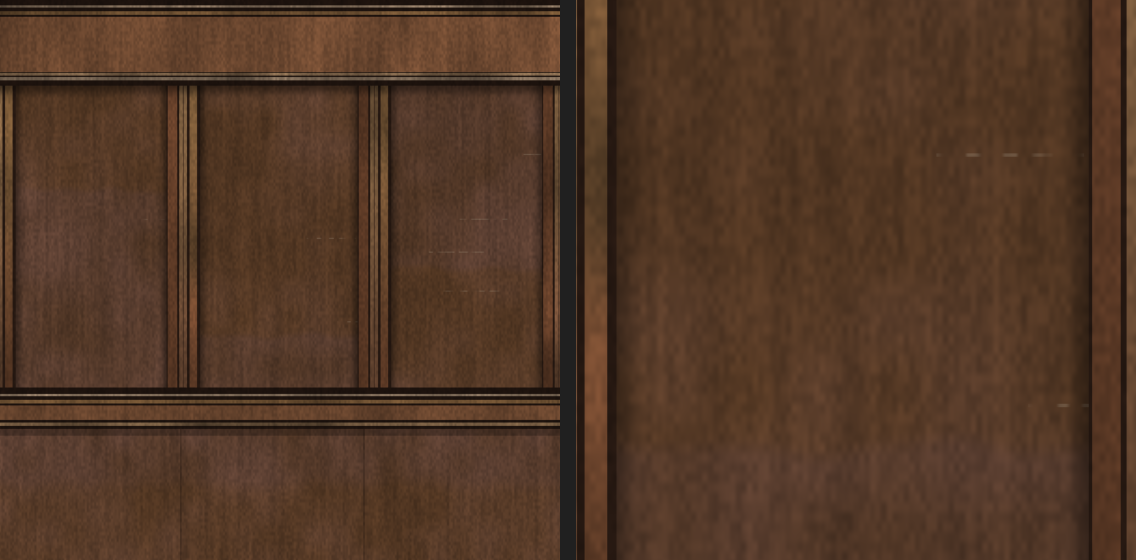
Left, the full canvas; right, a detail of the centre.
Write a Shadertoy shader that draws this texture.

```glsl
// Aged walnut wainscot: three tall panels between moulded stiles and rails, plain boards below.
const float PANELS = 3.0;
const float RAIL_TOP = 0.004;       // heights are measured down from the top edge
const float RAIL_END = 0.129;
const float PANEL_TOP = 0.153;
const float LOWER_TOP = 0.698;
const float LOWER_RAIL_END = 0.750;
const float BOARD_TOP = 0.766;
const float STILE_SHIFT = 0.002;
const float STILE_WOBBLE = 0.0045;
const float GRAIN = 0.23;
const float SPECKLE = 0.20;
const int SCRATCHES = 8;
const vec3 SHEET_EDGE = vec3(0.34, 0.60, 0.48);  // height where each panel changes tone
const vec3 SHEET_SIDE = vec3(1.0, 1.0, -1.0);
const vec3 BROWN = vec3(0.335, 0.223, 0.140);
const vec3 PLUM = vec3(0.345, 0.238, 0.188);
const vec3 RAIL = vec3(0.430, 0.285, 0.190);
const vec3 RUSSET = vec3(0.365, 0.228, 0.148);
const vec3 GOLD = vec3(0.430, 0.315, 0.195);
const vec3 WORN = vec3(0.500, 0.425, 0.350);
const vec3 DARK = vec3(0.110, 0.070, 0.050);

float hash(vec2 p) {
    return fract(sin(dot(p, vec2(12.9898, 78.233))) * 43758.5453);
}

float noise(vec2 p) {
    vec2 i = floor(p), f = fract(p);
    f = f * f * (3.0 - 2.0 * f);
    return mix(mix(hash(i), hash(i + vec2(1, 0)), f.x),
               mix(hash(i + vec2(0, 1)), hash(i + vec2(1, 1)), f.x), f.y);
}

// Smooth-edged band covering a..b
float band(float v, float a, float b) {
    float h = 0.75 / iResolution.y;
    return smoothstep(a - h, a + h, v) * (1.0 - smoothstep(b - h, b + h, v));
}

// Stepped moulding along the top of a rail; d is the depth below its upper edge
vec3 cornice(vec3 c, float d, float wear) {
    c = mix(c, DARK, band(d, -0.006, 0.026));
    c = mix(c, WORN * wear, band(d, 0.0055, 0.0095));
    return mix(c, GOLD * wear, band(d, 0.0160, 0.0225));
}

// Upright moulding; s is the signed distance from its centre line
vec3 stile(vec3 c, float s, float t, float wear) {
    vec3 face = mix(GOLD, RUSSET, smoothstep(0.25, 0.70, t + 0.3 * (wear - 1.0)));
    c *= 1.0 - 0.4 * smoothstep(0.022, 0.0, abs(s) - 0.026);
    c = mix(c, DARK * 1.3, band(s, -0.030, 0.030));
    c = mix(c, RUSSET * wear, band(s, -0.028, -0.011));
    c = mix(c, mix(face, WORN, 0.2) * wear, band(s, -0.0075, 0.0065));
    c = mix(c, DARK * 1.8, 0.6 * band(s, -0.001, 0.001));
    return mix(c, face * wear, band(s, 0.0110, 0.0245));
}

void mainImage(out vec4 fragColor, in vec2 fragCoord) {
    vec2 uv = fragCoord / iResolution.xy;
    float x = uv.x, t = 1.0 - uv.y;
    float wear = 0.72 + 0.55 * noise(vec2(x * 14.0, t * 9.0));

    // Veneer sheets with blotchy changes of tone
    int panel = int(min(x * PANELS, PANELS - 1.0));
    float blotch = 0.6 * noise(uv * 7.0 + 3.0) + 0.4 * noise(uv * 23.0);
    float ripple = 0.012 * (noise(vec2(x * 25.0, 5.0)) - 0.5);
    float sheet = smoothstep(-0.008, 0.008, (t + ripple - SHEET_EDGE[panel]) * SHEET_SIDE[panel]);
    if (t > BOARD_TOP) sheet = smoothstep(0.02, -0.02, t + ripple - 0.866);
    vec3 c = mix(BROWN, PLUM, clamp(0.55 * sheet + 1.3 * blotch - 0.4, 0.0, 1.0));
    c *= 0.88 + 0.26 * blotch;

    // Horizontal scratches, broken along their length
    for (int i = 0; i < SCRATCHES; i++) {
        float k = float(i);
        vec2 p = vec2(hash(vec2(k, 1.7)), mix(0.24, 0.60, hash(vec2(k, 4.3))));
        float len = mix(0.02, 0.06, hash(vec2(k, 8.1)));
        float broken = smoothstep(0.35, 0.75, noise(vec2(x * 130.0, k * 9.0)));
        c = mix(c, WORN, 0.5 * broken * band(x, p.x - len, p.x + len)
                             * band(t, p.y - 0.001, p.y + 0.001));
    }

    // Stiles and the shadow under the upper rail
    if (t < LOWER_TOP) {
        float k = floor((x + STILE_SHIFT) * PANELS + 0.5);
        float centre = k / PANELS - STILE_SHIFT - STILE_WOBBLE * sin(6.2832 * k / PANELS);
        c = stile(c, x - centre, t, wear);
        c *= 1.0 - 0.4 * smoothstep(0.025, 0.0, t - PANEL_TOP);
    }

    // Seams between the lower boards
    float seam = band(x, 0.3220, 0.3240) + band(x, 0.6490, 0.6510);
    c = mix(c, DARK, 0.45 * seam * step(BOARD_TOP, t));
    c *= 1.0 - 0.25 * band(t, BOARD_TOP, BOARD_TOP + 0.012);

    // Rails with uneven varnish
    vec3 varnish = RAIL * (0.86 + 0.28 * noise(vec2(x * 18.0, t * 6.0)));
    c = mix(c, varnish, band(t, -0.01, RAIL_END));
    c = mix(c, varnish * 0.92, band(t, LOWER_TOP, LOWER_RAIL_END));

    // Mouldings above and below the rails
    c = cornice(c, t - RAIL_TOP, wear);
    c = cornice(c, t - LOWER_TOP, wear);
    c = mix(c, DARK, band(t, RAIL_END, PANEL_TOP));
    c = mix(c, mix(GOLD, WORN, 0.5) * wear, band(t, 0.1300, 0.1350));
    c = mix(c, WORN * 0.9 * wear, band(t, 0.1375, 0.1435));
    c = mix(c, DARK, band(t, LOWER_RAIL_END, BOARD_TOP));
    c = mix(c, mix(GOLD, WORN, 0.4) * 0.9 * wear, band(t, 0.7545, 0.7605));

    // Vertical grain and fine speckle
    float grain = 0.6 * noise(vec2(x * 190.0, t * 9.0)) + 0.4 * noise(vec2(x * 70.0, t * 5.0));
    float speckle = noise(vec2(x * 300.0, t * 170.0));
    c *= 1.0 + GRAIN * (grain - 0.5) + SPECKLE * (speckle - 0.5);
    fragColor = vec4(c, 1.0);
}
```
